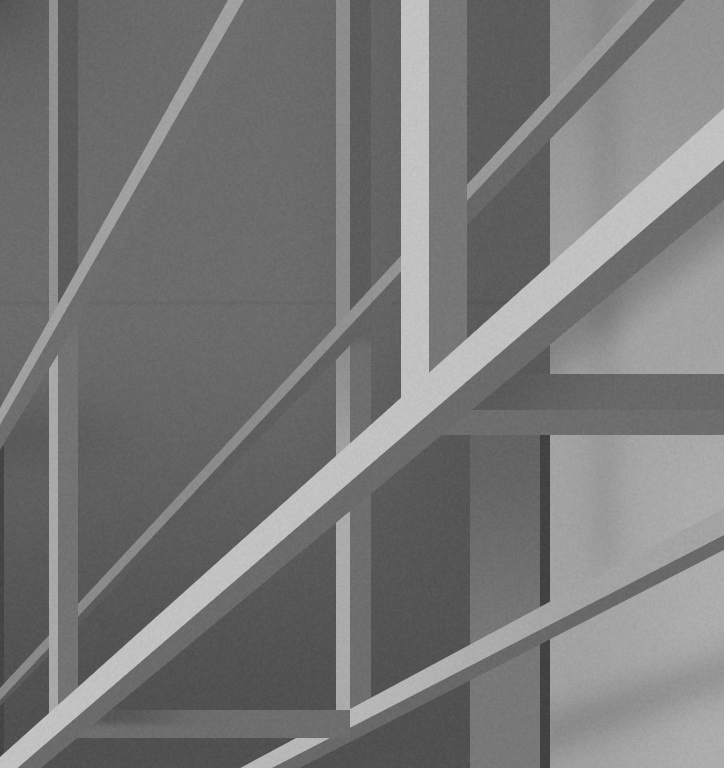
A WebGL 1 fragment shader for this background:

```glsl
precision highp float;
uniform vec2 u_resolution;

#define SCENE vec2(7.24, 7.68)
#define GRAIN 0.035
#define GRAIN_CELLS 66.0
#define WALL_DARK 0.315
#define WALL_LIGHT 0.425
#define PANEL_TONE 0.635
#define PANEL_EDGE 5.5
#define LIT_BRIGHT 0.76
#define LIT_SOFT 0.57
#define SHADE 0.43

float hash(vec2 p) {
  vec3 q = fract(p.xyx * 0.1031);
  q += dot(q, q.yzx + 33.33);
  return fract((q.x + q.y) * q.z);
}

float noise(vec2 p) {
  vec2 i = floor(p), f = fract(p);
  f *= f * (3.0 - 2.0 * f);
  return mix(mix(hash(i), hash(i + vec2(1, 0)), f.x),
             mix(hash(i + vec2(0, 1)), hash(i + vec2(1, 1)), f.x), f.y);
}

// Soft-edged step from a signed distance, one pixel wide
float cover(float d) {
  return clamp(d * u_resolution.y / SCENE.y + 0.5, 0.0, 1.0);
}

float box(vec2 p, vec2 lo, vec2 hi) {
  vec2 d = min(p - lo, hi - p);
  return cover(d.x) * cover(d.y);
}

// line = (height at the left side, slope)
float below(vec2 p, vec2 line) {
  return cover((line.x + line.y * p.x - p.y) / sqrt(1.0 + line.y * line.y));
}

float bump(float x, float center, float width) {
  float t = (x - center) / width;
  return exp(-t * t);
}

// Slanted beam: lit face from top to fold, shaded face from fold to base
float girder(float tone, vec2 p, vec2 top, vec2 fold, vec2 base, float lit, float shade) {
  float body = below(p, top) * (1.0 - below(p, base));
  return mix(tone, mix(lit, shade, below(p, fold)), body);
}

// Upright beam: x = (left, fold, right), y = (bottom, top)
float post(float tone, vec2 p, vec3 x, vec2 y, float lit, float shade) {
  float body = box(p, vec2(x.x, y.x), vec2(x.z, y.y));
  return mix(tone, mix(lit, shade, cover(p.x - x.y)), body);
}

float backWall(vec2 p) {
  float tone = mix(WALL_DARK, WALL_LIGHT, smoothstep(0.3, 5.0, p.y));
  tone -= 0.065 * smoothstep(2.6, 5.0, p.x) * smoothstep(1.0, 4.0, p.y);
  tone -= 0.04 * bump(p.y, 3.35, 0.35) * (1.0 - smoothstep(0.2, 1.8, p.x));
  tone -= 0.1 * exp(-1.6 * length(p - vec2(0.0, SCENE.y)));
  tone -= 0.02 * bump(p.y, 4.65, 0.02);
  return mix(tone, 0.27, box(p, vec2(-1.0), vec2(0.04, 3.22)));
}

float brightPanel(vec2 p) {
  float tone = PANEL_TONE - 0.07 * smoothstep(4.5, 7.7, p.y);
  tone += 0.04 * smoothstep(5.7, 7.2, p.x) * (1.0 - smoothstep(2.5, 4.5, p.y));
  // Diffuse shadows cast by the slanted beams
  float drop = -0.34 + 0.831 * p.x - p.y;
  tone -= 0.12 * (1.0 - smoothstep(0.0, 0.7, drop)) * step(0.0, drop);
  tone -= 0.09 * bump(p.y, 0.35 + 0.35 * (p.x - PANEL_EDGE), 0.28);
  tone -= 0.04 * bump(p.x, 6.05, 0.2) * smoothstep(1.5, 2.4, p.y);
  return tone;
}

void main() {
  vec2 p = gl_FragCoord.xy / u_resolution * SCENE;
  float tone = mix(backWall(p), brightPanel(p), cover(p.x - PANEL_EDGE));

  // Broad pillar and its dark side
  float pillar = mix(0.47, 0.39, smoothstep(1.0, 3.3, p.y));
  tone = post(tone, p, vec3(4.7, 5.4, PANEL_EDGE), vec2(-1.0, 3.4), pillar, 0.26);

  // Middle post, dimmer above the crossing
  float lower = 1.0 - smoothstep(4.1, 4.5, p.y);
  float postLit = mix(0.55, 0.67, 1.0 - smoothstep(2.4, 4.4, p.y));
  float postShade = mix(0.36, SHADE, lower);
  tone = post(tone, p, vec3(3.36, 3.5, 3.71), vec2(0.4, 9.0), postLit, postShade);

  // Far slanted beam
  float across = smoothstep(1.5, 5.5, p.x);
  tone = girder(tone, p, vec2(0.8, 1.078), vec2(0.68, 1.069), vec2(0.62, 1.03),
                mix(0.54, 0.6, across), mix(0.36, 0.41, across));

  // Left post and the steep beam over it
  float under = 1.0 - cover(p.y - 4.46);
  tone = post(tone, p, vec3(0.49, 0.58, 0.78), vec2(0.3, 9.0),
              mix(LIT_SOFT, 0.66, under), mix(0.355, 0.45, under));
  tone = girder(tone, p, vec2(3.6, 1.789), vec2(3.43, 1.742), vec2(3.18, 1.654),
                0.63, SHADE);

  // Near post
  tone = post(tone, p, vec3(4.01, 4.29, 4.67), vec2(3.5, 9.0), LIT_BRIGHT, 0.465);

  // Right crossbar with a wedge of shadow on its upper face
  float wedge = box(p, vec2(4.7, 3.58), vec2(9.0, 3.94));
  float wedgeTone = mix(0.345, 0.41, smoothstep(4.8, 6.6, p.x + (3.94 - p.y)));
  tone = mix(tone, SHADE, box(p, vec2(4.3, 3.33), vec2(9.0, 3.94)));
  tone = mix(tone, wedgeTone, wedge);

  // Low slanted beam
  tone = girder(tone, p, vec2(-1.29, 0.537), vec2(-1.4, 0.515), vec2(-1.54, 0.514),
                mix(0.72, 0.64, smoothstep(3.5, 6.0, p.x)), 0.41);

  // Left crossbar
  float bar = SHADE - 0.09 * bump(p.x, 1.15, 0.6) * smoothstep(0.38, 0.5, p.y);
  tone = mix(tone, bar, box(p, vec2(0.6, 0.3), vec2(3.5, 0.58)));

  // Main slanted beam in front
  tone = girder(tone, p, vec2(0.11, 0.896), vec2(-0.15, 0.86), vec2(-0.34, 0.831),
                LIT_BRIGHT, 0.42);

  tone += GRAIN * (noise(p * GRAIN_CELLS) - 0.5);
  gl_FragColor = vec4(vec3(tone), 1.0);
}
```
